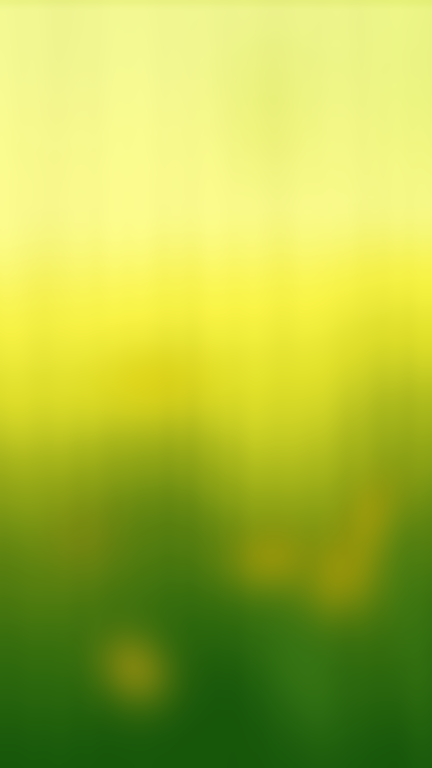
Write a Shadertoy shader that draws this background.

```glsl
// A defocused spring meadow: pale yellow light melting into deep green grass.
// A smooth vertical colour ramp is bent by soft patches and stretched gradient
// noise, then Gaussian glows add out-of-focus flowers and shadows.

vec2 hashGradient(vec2 cell) {
    vec2 h = vec2(dot(cell, vec2(127.1, 311.7)), dot(cell, vec2(269.5, 183.3)));
    return 2.0 * fract(sin(h) * 43758.5) - 1.0;
}

float gradientNoise(vec2 p) {
    vec2 i = floor(p), f = p - i;
    vec2 u = f * f * f * (f * (f * 6.0 - 15.0) + 10.0);
    vec2 e = vec2(0.0, 1.0);
    float low = mix(dot(hashGradient(i), f),
                    dot(hashGradient(i + e.yx), f - e.yx), u.x);
    float high = mix(dot(hashGradient(i + e.xy), f - e.xy),
                     dot(hashGradient(i + e.yy), f - e.yy), u.x);
    return mix(low, high, u.y);
}

// Soft elliptical spot; lean shears it sideways with height.
float glow(vec2 uv, vec2 centre, vec2 radius, float lean) {
    vec2 d = uv - centre;
    d.x -= lean * d.y;
    d /= radius;
    return exp(-dot(d, d));
}

// Meadow colours from the ground (0) to the sky (1).
vec3 meadowRamp(float h) {
    vec3 c = vec3(0.09, 0.34, 0.04);
    c = mix(c, vec3(0.18, 0.41, 0.05), smoothstep(0.00, 0.15, h));
    c = mix(c, vec3(0.36, 0.51, 0.06), smoothstep(0.11, 0.29, h));
    c = mix(c, vec3(0.60, 0.67, 0.09), smoothstep(0.25, 0.41, h));
    c = mix(c, vec3(0.87, 0.87, 0.16), smoothstep(0.37, 0.52, h));
    c = mix(c, vec3(0.97, 0.95, 0.27), smoothstep(0.49, 0.62, h));
    c = mix(c, vec3(0.98, 0.98, 0.55), smoothstep(0.59, 0.74, h));
    return mix(c, vec3(0.95, 0.97, 0.57), smoothstep(0.74, 0.98, h));
}

void mainImage(out vec4 fragColor, in vec2 fragCoord) {
    vec2 uv = fragCoord / iResolution.xy;

    // Shift the ramp: bright left side, dim right edge, dark central grass
    float h = uv.y;
    h += 0.035 * glow(uv, vec2(0.00, 0.52), vec2(0.30, 0.20), 0.0);
    h -= 0.055 * glow(uv, vec2(1.00, 0.53), vec2(0.22, 0.13), 0.0);
    h -= 0.060 * glow(uv, vec2(0.38, 0.33), vec2(0.17, 0.14), 0.0);
    h += 0.035 * glow(uv, vec2(0.62, 0.38), vec2(0.20, 0.10), 0.0);
    h -= 0.070 * glow(uv, vec2(0.52, 0.12), vec2(0.18, 0.12), 0.0);
    h -= 0.060 * glow(uv, vec2(1.02, 0.27), vec2(0.10, 0.18), 0.0);

    // Vertical motion streaks, broad then fine
    float streaks = gradientNoise(uv * vec2(6.0, 1.6) + 3.7)
                  + 0.5 * gradientNoise(uv * vec2(19.0, 2.2) + 11.3);
    h += 0.018 * streaks;
    vec3 col = meadowRamp(h);

    // Haze and tint in the sky
    col -= vec3(0.035, 0.02, 0.07) * glow(uv, vec2(0.62, 0.86), vec2(0.12, 0.11), 0.0);
    col -= vec3(0.04, 0.02, 0.06) * glow(uv, vec2(1.00, 0.90), vec2(0.25, 0.20), 0.0);
    col -= vec3(0.03, 0.02, 0.06) * smoothstep(0.985, 1.0, uv.y);

    // Golden patch and out-of-focus flowers
    col = mix(col, vec3(0.86, 0.80, 0.06), 0.55 * glow(uv, vec2(0.36, 0.50), vec2(0.13, 0.05), 0.0));
    vec3 amber = vec3(0.66, 0.61, 0.03);
    col = mix(col, amber, 0.72 * glow(uv, vec2(0.63, 0.273), vec2(0.095, 0.045), 0.0));
    col = mix(col, amber, 0.72 * glow(uv, vec2(0.79, 0.255), vec2(0.085, 0.060), 0.3));
    col = mix(col, amber, 0.65 * glow(uv, vec2(0.87, 0.335), vec2(0.070, 0.055), 0.5));
    col = mix(col, vec3(0.54, 0.53, 0.06), 0.42 * glow(uv, vec2(0.19, 0.30), vec2(0.09, 0.055), 0.0));
    col = mix(col, vec3(0.56, 0.55, 0.06), 0.80 * glow(uv, vec2(0.31, 0.130), vec2(0.085, 0.050), -0.3));

    // Cool light blades on the right of the grass
    col = mix(col, vec3(0.25, 0.50, 0.10), 0.5 * glow(uv, vec2(0.70, 0.12), vec2(0.10, 0.10), -0.4));
    col = mix(col, vec3(0.24, 0.48, 0.08), 0.4 * glow(uv, vec2(0.95, 0.20), vec2(0.05, 0.17), -0.2));

    col *= 1.0 + 0.025 * streaks;
    fragColor = vec4(clamp(col, 0.0, 1.0), 1.0);
}
```
